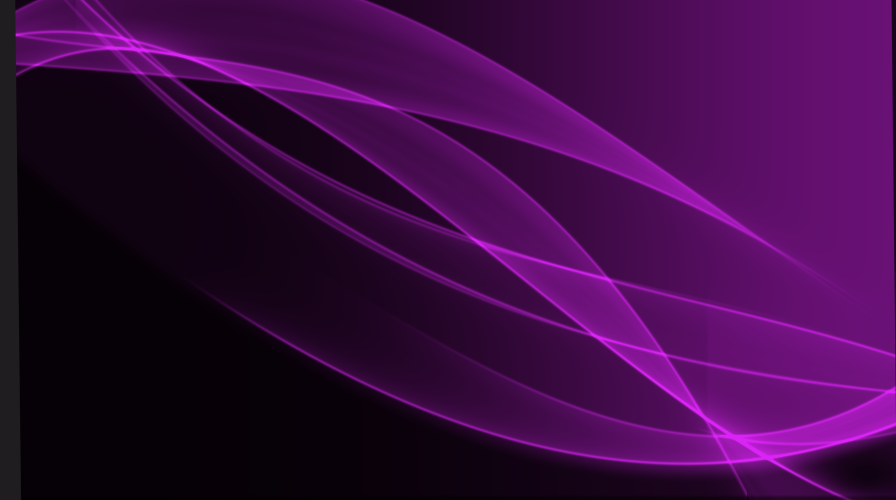
Reproduce this background procedurally as a WebGL 2 fragment shader.

```glsl
#version 300 es
precision highp float;
// Glowing violet silk ribbons sweeping across a dark purple gradient.
uniform vec2 u_resolution;
out vec4 outColor;

// Strand heights at four even steps along each span (canvas = 0..1, y up).
const vec4 CREST       = vec4(0.977, 1.035, 0.742, 0.337);
const vec4 CREST_BASE  = vec4(0.872, 0.814, 0.665, 0.344);
const vec4 SASH_TOP    = vec4(0.930, 0.865, 0.651, 0.012);
const vec4 SASH_BASE   = vec4(0.930, 0.760, 0.316, -0.035);
const vec4 THREAD      = vec4(1.012, 0.623, 0.433, 0.288);
const vec4 THREAD_TWIN = vec4(1.045, 0.613, 0.437, 0.288);
const vec4 CORD        = vec4(0.981, 0.544, 0.312, 0.216);
const vec4 CORD_TWIN   = vec4(0.972, 0.528, 0.312, 0.216);
const vec4 HEM         = vec4(0.465, 0.191, 0.074, 0.151);
const vec4 HEM_TOP     = vec4(0.419, 0.221, 0.128, 0.226);
const vec4 HEM_FOLD    = vec4(0.149, 0.116, 0.114, 0.135);
const vec4 CURL        = vec4(0.849, 0.900, 0.891, 0.837);

const vec2 FULL_SPAN   = vec2(0.017, 1.0);
const vec2 SASH_SPAN   = vec2(0.017, 0.833);
const vec2 THREAD_SPAN = vec2(0.085, 1.0);
const vec2 HEM_SPAN    = vec2(0.189, 1.0);
const vec2 TOP_SPAN    = vec2(0.391, 1.0);
const vec2 FOLD_SPAN   = vec2(0.768, 1.0);
const vec2 CURL_SPAN   = vec2(0.017, 0.279);

const vec3 VIOLET = vec3(0.89, 0.145, 1.0);
const vec3 BORDER = vec3(0.12, 0.115, 0.12);
const float LINE_WIDTH = 0.0017;
const float GLOW_WIDTH = 0.014;
const float SILK = 0.22;

// Gradient noise.
vec2 gradientAt(vec2 cell) {
  float a = 6.2832 * fract(sin(dot(cell, vec2(127.1, 311.7))) * 43758.5);
  return vec2(cos(a), sin(a));
}
float gradientNoise(vec2 p) {
  vec2 i = floor(p), f = fract(p), u = f * f * (3.0 - 2.0 * f), e = vec2(1, 0);
  float low = mix(dot(gradientAt(i), f), dot(gradientAt(i + e.xy), f - e.xy), u.x);
  float high = mix(dot(gradientAt(i + e.yx), f - e.yx), dot(gradientAt(i + 1.0), f - 1.0), u.x);
  return mix(low, high, u.y);
}

// Cubic passing through four evenly spaced heights.
float curve(float x, vec4 h, vec2 span) {
  float t = (x - span.x) / (span.y - span.x);
  float a = 1.0 - 3.0 * t, b = 2.0 - 3.0 * t, c = 1.0 - t;
  return dot(h, vec4(0.5 * a * b * c, 4.5 * t * b * c, -4.5 * t * a * c, 0.5 * t * a * b));
}

float reach(float x, vec2 span, vec2 fade) {
  return smoothstep(span.x - 0.001, span.x + fade.x, x)
       * (1.0 - smoothstep(span.y - fade.y, span.y + 0.001, x));
}

// Bright thin line with a soft glow on one side: side +1 above, -1 below.
float strand(vec2 p, vec4 h, vec2 span, vec2 fade, float gain, float glow, float side) {
  float aspect = u_resolution.y / u_resolution.x;
  float y = curve(p.x, h, span);
  float slope = (curve(p.x + 0.002, h, span) - y) / 0.002 * aspect;
  float d = (p.y - y) * aspect / sqrt(1.0 + slope * slope);
  float width = max(LINE_WIDTH, 0.8 / u_resolution.x);
  float line = gain * exp(-d * d / (width * width));
  float halo = glow * exp(-abs(d) / GLOW_WIDTH) * smoothstep(-width, width, d * side);
  return (line + halo) * reach(p.x, span, fade);
}

// Translucent sheet between two curves, streaked along its length.
float sheet(vec2 p, float y0, float y1, float gain) {
  float low = min(y0, y1), high = max(y0, y1);
  float soft = 1.5 / u_resolution.y;
  float inside = smoothstep(-soft, soft, p.y - low) * smoothstep(-soft, soft, high - p.y);
  float t = (p.y - low) / max(high - low, 0.01);
  float streak = gradientNoise(vec2(p.x * 3.0, t * 7.0));
  return gain * inside * (0.85 + 0.25 * t * t + SILK * streak);
}

void main() {
  vec2 p = gl_FragCoord.xy / u_resolution;
  float x = p.x;
  float hem = curve(x, HEM, HEM_SPAN), hemTop = curve(x, HEM_TOP, TOP_SPAN);
  float cord = curve(x, CORD, THREAD_SPAN), thread = curve(x, THREAD, THREAD_SPAN);

  // Backdrop brightens to the right and sinks below the hem.
  float light = 0.055 + 0.4 * pow(smoothstep(0.13, 1.04, x), 1.4);
  light *= mix(0.3, 1.0, smoothstep(-0.04, 0.005, p.y - hem));
  light += 0.035 * smoothstep(0.787, 0.792, x) * exp(-8.0 * max(x - 0.79, 0.0))
         * smoothstep(0.46, 0.3, p.y) * smoothstep(0.08, 0.16, p.y);

  // Sheets.
  float crestFade = 1.0 - smoothstep(0.75, 0.95, x);
  light += sheet(p, curve(x, CREST, FULL_SPAN), curve(x, CREST_BASE, FULL_SPAN), 0.18) * crestFade;
  light += sheet(p, curve(x, SASH_TOP, SASH_SPAN), curve(x, SASH_BASE, FULL_SPAN), 0.15);
  light += sheet(p, cord, thread, 0.03);
  light += sheet(p, cord, curve(x, CORD_TWIN, THREAD_SPAN), 0.13);
  light += sheet(p, hem, hemTop, 0.03 + 0.1 * smoothstep(0.75, 0.95, x)) * smoothstep(0.25, 0.6, x);

  // Strands.
  float flare = smoothstep(0.6, 0.85, x);
  light += strand(p, CREST, FULL_SPAN, vec2(0.0, 0.25), 0.16, 0.13, -1.0);
  light += strand(p, CREST_BASE, FULL_SPAN, vec2(0.0, 0.25), 0.22, 0.13, 1.0);
  light += strand(p, SASH_TOP, SASH_SPAN, vec2(0.0), 0.24, 0.08, -1.0);
  light += strand(p, SASH_BASE, FULL_SPAN, vec2(0.0), 0.32 + 0.2 * flare, 0.16 + 0.15 * flare, 1.0);
  light += strand(p, THREAD, THREAD_SPAN, vec2(0.0), 0.3, 0.07, -1.0);
  light += strand(p, THREAD_TWIN, THREAD_SPAN, vec2(0.0, 0.6), 0.2, 0.06, -1.0);
  light += strand(p, CORD, THREAD_SPAN, vec2(0.1, 0.0), 0.25, 0.05, -1.0);
  light += strand(p, CORD_TWIN, THREAD_SPAN, vec2(0.1, 0.6), 0.15, 0.03, 1.0);
  light += strand(p, HEM, HEM_SPAN, vec2(0.16, 0.0), 0.38, 0.15, 1.0);
  light += strand(p, HEM_TOP, TOP_SPAN, vec2(0.3, 0.0), 0.22, 0.11, -1.0);
  light += strand(p, HEM_FOLD, FOLD_SPAN, vec2(0.05, 0.0), 0.18, 0.08, 1.0);
  light += strand(p, CURL, CURL_SPAN, vec2(0.0, 0.12), 0.35, 0.16, 1.0);

  // Dark pocket under the right fold.
  vec2 pocket = (p - vec2(0.965, 0.05)) / vec2(0.045, 0.045);
  light *= 1.0 - 0.65 * exp(-dot(pocket, pocket));

  // Tint, then slanted side borders and dim lower rim.
  vec3 color = VIOLET * min(light, 0.95) + vec3(0.01, 0.0, 0.01);
  color *= 0.55 + 0.45 * smoothstep(0.003, 0.012, p.y);
  float edge = 0.7 / u_resolution.x;
  float leftEdge = 0.0235 - 0.0065 * p.y, rightEdge = 1.001 - 0.006 * p.y;
  color = mix(BORDER, color, smoothstep(-edge, edge, x - leftEdge));
  color *= 1.0 - 0.75 * smoothstep(-edge, edge, x - rightEdge);
  outColor = vec4(color, 1.0);
}
```
